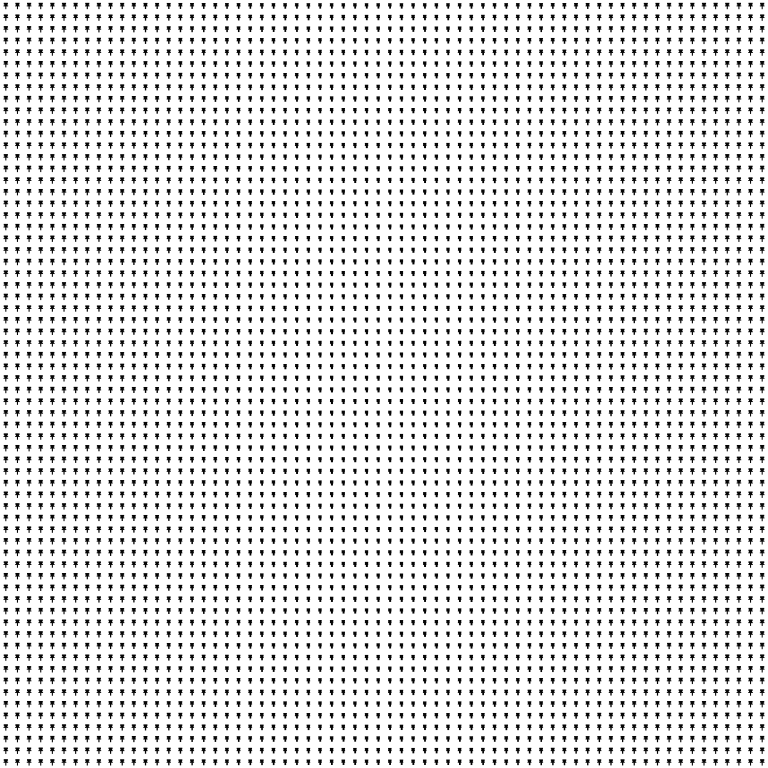
Give the GLSL for this pattern, as a WebGL 2 fragment shader.

```glsl
#version 300 es
precision highp float;
// A fine square grid of small black pins, head up, on white paper.
// Each pin is a stack of four bars with exact box-filtered edges;
// blunt stubs at the centre open into flanged, pointed pins at the sides.

#define REPEATS 66.0
#define HEAD_TOP vec2(0.21, 0.26)
#define HEAD_HALF_WIDTH vec2(0.14, 0.18)
#define NECK_HALF_WIDTH vec2(0.14, 0.13)
#define FLANGE_HALF_WIDTH vec2(0.14, 0.20)
#define NEEDLE_HALF_WIDTH vec2(0.09, 0.045)
#define NEEDLE_TIP vec2(-0.22, -0.29)
#define NEEDLE_SHIFT vec2(0.03, 0.0)
#define VERTICAL_SPREAD 0.35
#define INK vec3(0.02)
#define PAPER vec3(1.0)

uniform vec2 u_resolution;
out vec4 fragColor;

// Blend a (centre, side) pair of values.
float vary(vec2 pair, float opening) {
    return mix(pair.x, pair.y, opening);
}

// Share of the pixel footprint covered by a box.
float boxCoverage(vec2 p, vec2 low, vec2 high, vec2 footprint) {
    vec2 overlap = min(p + 0.5 * footprint, high) - max(p - 0.5 * footprint, low);
    vec2 share = clamp(overlap / footprint, 0.0, 1.0);
    return share.x * share.y;
}

// Horizontal bar of the pin, between two heights.
float bar(vec2 p, float bottom, float top, float halfWidth, vec2 footprint) {
    return boxCoverage(p, vec2(-halfWidth, bottom), vec2(halfWidth, top), footprint);
}

float pin(vec2 p, float opening, vec2 footprint) {
    float headTop = vary(HEAD_TOP, opening);
    float tip = vary(NEEDLE_TIP, opening);
    vec2 needleP = p - vec2(vary(NEEDLE_SHIFT, opening), 0.0);

    // The bars do not overlap, so their coverages add up.
    float coverage = bar(p, 0.12, headTop, vary(HEAD_HALF_WIDTH, opening), footprint);
    coverage += bar(p, 0.03, 0.12, vary(NECK_HALF_WIDTH, opening), footprint);
    coverage += bar(p, -0.05, 0.03, vary(FLANGE_HALF_WIDTH, opening), footprint);
    coverage += bar(needleP, tip, -0.05, vary(NEEDLE_HALF_WIDTH, opening), footprint);
    return min(coverage, 1.0);
}

void main() {
    vec2 grid = gl_FragCoord.xy / u_resolution * REPEATS;
    vec2 footprint = REPEATS / u_resolution;
    vec2 local = fract(grid) - 0.5;

    // Constant within a cell: pins open with distance from the centre.
    vec2 fromCentre = (floor(grid) + 0.5) / REPEATS * 2.0 - 1.0;
    float opening = smoothstep(0.0, 1.0, length(fromCentre * vec2(1.0, VERTICAL_SPREAD)));

    fragColor = vec4(mix(PAPER, INK, pin(local, opening, footprint)), 1.0);
}
```
